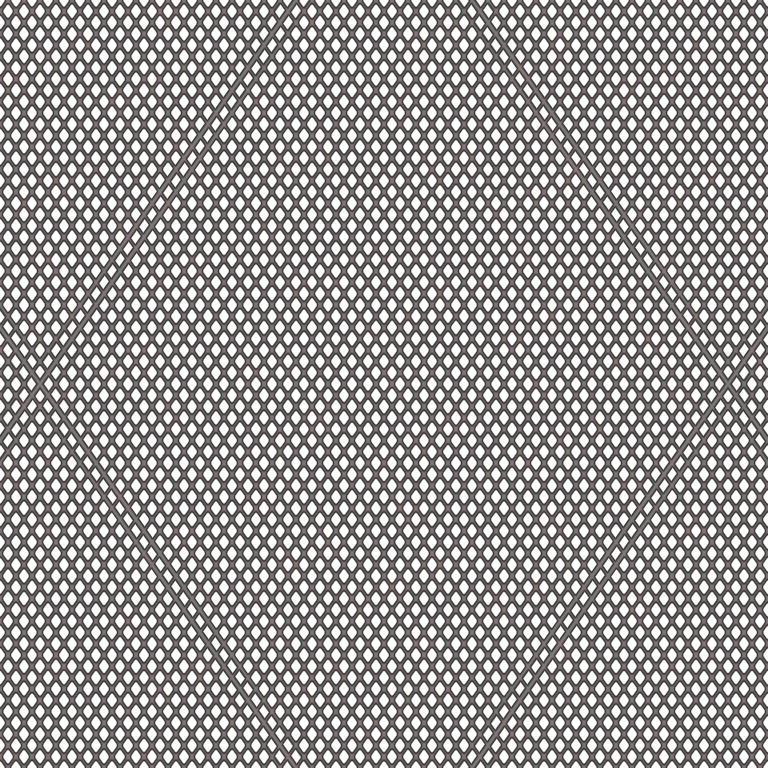
A three.js fragment shader for this texture:

```glsl
// Dark expanded-metal mesh with slim rounded diamond holes and faint diagonal seams.
varying vec2 vUv;

const vec2 REPEATS = vec2(48.0, 34.0);   // holes across and down
const float HOLE_HALF = 0.342;           // half side of a hole, in cells
const float HOLE_ROUND = 0.17;
const float EDGE_SOFT = 0.06;
const float SEAM_CROSSING = 0.4479;      // seam crossing, from the centre
const float SEAM_SLOPE = 0.665;
const float SEAM_SWELL = 0.09;           // extra strand half width, in cells

const vec3 HOLE_WHITE = vec3(0.995);
const vec3 METAL_DARK = vec3(0.215, 0.205, 0.205);
const vec3 METAL_MID = vec3(0.36, 0.34, 0.34);
const vec3 METAL_LIGHT = vec3(0.49, 0.47, 0.47);
const vec3 RUST_TINT = vec3(0.018, -0.004, -0.004);

float hash(vec2 p) {
  return fract(sin(dot(p, vec2(127.1, 311.7))) * 4375.85);
}

float roundedBox(vec2 p, float halfSide, float radius) {
  vec2 q = abs(p) - halfSide + radius;
  return length(max(q, 0.0)) + min(max(q.x, q.y), 0.0) - radius;
}

float layeredSines(vec2 p) {
  return (sin(p.x + 1.7 * sin(p.y)) + sin(1.9 * p.y - 0.8 * p.x)
    + sin(2.7 * p.x + 1.3 * p.y)) / 3.0;
}

// Strength of the seam on the falling (x) and rising (y) strands.
vec2 seamStrength(vec2 fromCentre) {
  float beyond = abs(fromCentre.x) - SEAM_CROSSING;
  float gap = abs(abs(beyond) - SEAM_SLOPE * abs(fromCentre.y));
  float strength = 1.0 - smoothstep(0.010, 0.025, gap);
  float falling = step(0.0, -fromCentre.x * fromCentre.y * beyond);
  return strength * vec2(falling, 1.0 - falling);
}

// Distance into the metal; negative inside a hole.
float meshDepth(vec2 local, float halfSide, vec2 seam) {
  float depth = roundedBox(local, halfSide, HOLE_ROUND);
  vec2 toStrand = 0.5 - abs(local);
  vec2 seamDepth = 0.5 - HOLE_HALF + SEAM_SWELL * seam - toStrand;
  return max(depth, max(seamDepth.x, seamDepth.y));
}

vec3 metalColor(float depth, float tone, float rust) {
  vec3 color = mix(METAL_DARK, METAL_MID, smoothstep(0.05, 0.14, depth));
  color = mix(color, METAL_LIGHT, smoothstep(0.11, 0.21, depth));
  return color * tone + RUST_TINT * rust;
}

void main() {
  // Skewed axes turn the diamond lattice into unit cells.
  vec2 p = vUv * REPEATS;
  vec2 skewed = vec2(p.x + p.y, p.x - p.y);
  vec2 cell = floor(skewed + 0.5);
  vec2 local = skewed - cell;

  // Small differences between holes.
  float halfSide = HOLE_HALF + 0.012 * (hash(cell) - 0.5);
  float depth = meshDepth(local, halfSide, seamStrength(vUv - 0.5));

  // Slightly uneven tone and faint rust on the strands.
  float wear = layeredSines(vUv * 38.0);
  float tone = 1.0 + 0.02 * wear;
  float rust = smoothstep(0.2, 0.8, wear);

  vec3 metal = metalColor(depth, tone, rust);
  float cover = smoothstep(-EDGE_SOFT, EDGE_SOFT, depth);
  gl_FragColor = vec4(mix(HOLE_WHITE, metal, cover), 1.0);
}
```
